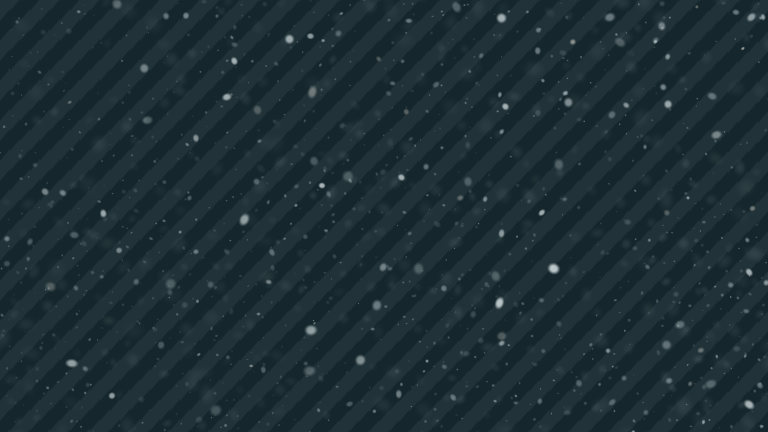
Give the GLSL for this pattern, as a WebGL 2 fragment shader.

```glsl
#version 300 es
precision highp float;
// Dark teal diagonal stripes with stepped edges under clustered pale flecks.

uniform vec2 u_resolution;
out vec4 fragColor;

// Lengths are fractions of the canvas height.
const vec3 DARK_STRIPE  = vec3(0.083, 0.154, 0.175);
const vec3 LIGHT_STRIPE = vec3(0.128, 0.200, 0.222);
const vec3 COOL_FLECK   = vec3(0.83, 0.87, 0.88);
const vec3 WARM_FLECK   = vec3(0.87, 0.85, 0.82);
const float STRIPE_PERIOD = 0.0926;  // measured along the horizontal
const float STRIPE_PHASE  = 0.50;
const float NOTCH_LENGTH  = 0.0231;  // spacing of the steps on stripe edges
const float NOTCH_DEPTH   = 0.0040;
const float WARM_SHARE    = 0.08;
const float LEFT_DIMMING  = 0.70;    // opacity factor at the left edge
const float CLUSTER_SIZE  = 0.28;
const vec2 CLUSTER_RANGE  = vec2(0.45, 1.55);      // density factors

struct Layer {
    float cell;      // grid spacing
    float density;   // share of cells holding a fleck
    vec2 radius;     // smallest, largest
    vec2 opacity;    // faintest, strongest
    float blur;      // edge softness relative to the radius
};

const Layer HAZE   = Layer(0.058, 0.70, vec2(0.0090, 0.0200), vec2(0.04, 0.11), 0.90);
const Layer DUST   = Layer(0.036, 0.60, vec2(0.0018, 0.0040), vec2(0.12, 0.50), 0.70);
const Layer MEDIUM = Layer(0.060, 0.52, vec2(0.0038, 0.0078), vec2(0.12, 0.68), 0.70);
const Layer BRIGHT = Layer(0.115, 0.52, vec2(0.0070, 0.0130), vec2(0.30, 0.98), 0.58);

// Integer mixing hash: four values in 0..1 for a cell and seed.
vec4 hash4(ivec2 cell, int seed) {
    uvec4 v = uvec4(ivec4(cell, seed, cell.x + 57 * cell.y));
    v = v * 1664525u + 1013904223u;
    for (int i = 0; i < 2; i++) {
        v.x += v.y * v.w;
        v.y += v.z * v.x;
        v.z += v.x * v.y;
        v.w += v.y * v.z;
        v ^= v >> 16u;
    }
    return vec4(v >> 8u) / 16777216.0;
}

// Smooth value noise, used to gather flecks into clusters.
float valueNoise(vec2 p) {
    ivec2 c = ivec2(floor(p));
    vec2 f = smoothstep(0.0, 1.0, fract(p));
    float low = mix(hash4(c, 7).x, hash4(c + ivec2(1, 0), 7).x, f.x);
    float high = mix(hash4(c + ivec2(0, 1), 7).x, hash4(c + ivec2(1, 1), 7).x, f.x);
    return mix(low, high, f.y);
}

// Blend one layer of randomly placed, tilted ellipses over the base.
vec3 addFlecks(vec3 base, vec2 p, float aspect, Layer layer, int seed) {
    ivec2 home = ivec2(floor(p / layer.cell));
    float pixel = 1.0 / u_resolution.y;
    for (int j = -1; j <= 1; j++) {
        for (int i = -1; i <= 1; i++) {
            ivec2 cell = home + ivec2(i, j);
            vec4 place = hash4(cell, seed);
            vec4 look = hash4(cell, seed + 101);
            vec2 center = (vec2(cell) + place.xy) * layer.cell;
            float cluster = valueNoise(center / CLUSTER_SIZE);
            float density = layer.density * mix(CLUSTER_RANGE.x, CLUSTER_RANGE.y, cluster);
            if (place.z > density) continue;

            // Tilt and elongation
            float angle = 3.14159 * look.x;
            vec2 axis = vec2(cos(angle), sin(angle));
            vec2 d = p - center;
            d = vec2(dot(d, axis), dot(d, vec2(-axis.y, axis.x)));
            float stretch = mix(1.0, 1.22, look.y);
            d *= vec2(1.0 / stretch, stretch);

            // Soft disc, dimmer toward the left
            float radius = mix(layer.radius.x, layer.radius.y, look.z * look.z);
            float edge = max(layer.blur * radius, pixel);
            float mask = 1.0 - smoothstep(radius - edge, radius + 0.5 * edge, length(d));
            float opacity = mix(layer.opacity.x, layer.opacity.y, look.w * look.w);
            opacity *= mix(LEFT_DIMMING, 1.0, clamp(center.x / aspect, 0.0, 1.0));
            vec3 tint = mix(COOL_FLECK, WARM_FLECK, step(place.w, WARM_SHARE));
            base = mix(base, tint, mask * opacity);
        }
    }
    return base;
}

void main() {
    vec2 p = gl_FragCoord.xy / u_resolution.y;
    float aspect = u_resolution.x / u_resolution.y;

    // Stripes rise to the right, with a shallow sawtooth along their edges
    float notch = NOTCH_DEPTH * (fract(p.x / NOTCH_LENGTH) - 0.5);
    float phase = (p.x + 1.0 - p.y + notch) / STRIPE_PERIOD + STRIPE_PHASE;
    float soften = 1.0 / (u_resolution.y * STRIPE_PERIOD);
    float toEdge = abs(fract(phase + 0.25) - 0.5) - 0.25;
    float light = smoothstep(-soften, soften, toEdge);
    vec3 color = mix(DARK_STRIPE, LIGHT_STRIPE, light);

    // Flecks from far and blurred to near and bright
    color = addFlecks(color, p, aspect, HAZE, 11);
    color = addFlecks(color, p, aspect, DUST, 23);
    color = addFlecks(color, p, aspect, MEDIUM, 37);
    color = addFlecks(color, p, aspect, BRIGHT, 53);

    fragColor = vec4(color, 1.0);
}
```
